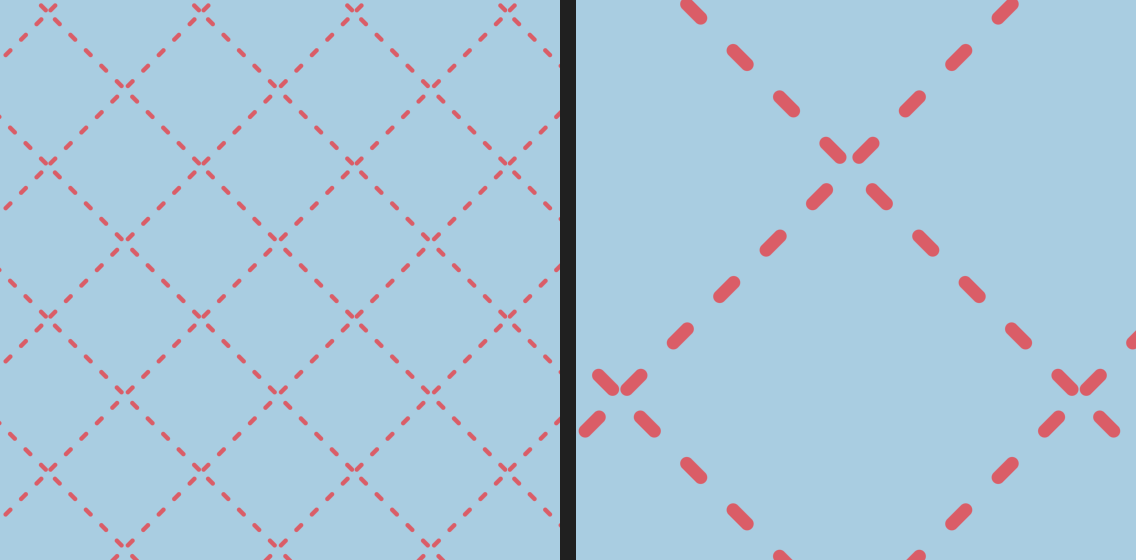
Left: the whole. Right: its middle third, enlarged.
Give the GLSL for this pattern, as a WebGL 2 fragment shader.

```glsl
#version 300 es
precision highp float;
// Diagonal lattice of round-ended red stitches on a pale blue ground.

uniform vec2 u_resolution;
out vec4 fragColor;

const vec3 GROUND_BLUE = vec3(0.663, 0.804, 0.882);
const vec3 STITCH_RED = vec3(0.855, 0.365, 0.405);

// Lattice layout, in canvas units
const float TILE_SIZE = 140.0 / 512.0;
const vec2 CROSSING = vec2(44.0, 500.5) / 512.0;

// Stitch layout, in tile units
const float STITCHES_PER_TILE = 10.0;
const float STITCH_STEP = 0.10102;   // spacing measured along x
const float FIRST_STITCH = 0.06;     // x offset from the crossing
const float STITCH_LENGTH = 6.0 / 140.0;
const float STITCH_WIDTH = 4.0 / 140.0;

// Distance to a horizontal capsule centred on the origin.
float capsuleDistance(vec2 p, float coreLength, float width) {
    p.x = max(abs(p.x) - 0.5 * coreLength, 0.0);
    return length(p) - 0.5 * width;
}

// Distance to the stitches along the lines x = y + n, for whole n.
// The run of stitches restarts in every tile, leaving a shorter seam gap.
float stitchedDiagonal(vec2 p, float stepX, float firstX) {
    p.y += round(p.x - p.y);
    float across = (p.x - p.y) * sqrt(0.5);
    float halfSeam = 0.5 * (1.0 - (STITCHES_PER_TILE - 1.0) * stepX);
    float along = fract(0.5 * (p.x + p.y) - firstX + halfSeam) - halfSeam;
    along -= stepX * round(along / stepX);
    return capsuleDistance(vec2(along * sqrt(2.0), across),
                           STITCH_LENGTH, STITCH_WIDTH);
}

// Antialiased coverage of the inside of a shape.
float coverage(float dist, float pixelSize) {
    return 1.0 - smoothstep(-0.75 * pixelSize, 0.75 * pixelSize, dist);
}

void main() {
    float canvasSize = min(u_resolution.x, u_resolution.y);
    vec2 uv = gl_FragCoord.xy / canvasSize;

    // Tile coordinates around a crossing, with y pointing down
    vec2 p = (uv - CROSSING) * vec2(1.0, -1.0) / TILE_SIZE;
    float pixelSize = 1.0 / (canvasSize * TILE_SIZE);

    // The two diagonal directions mirror each other
    float falling = stitchedDiagonal(p, STITCH_STEP, FIRST_STITCH);
    float rising = stitchedDiagonal(vec2(-p.x, p.y), STITCH_STEP, FIRST_STITCH);

    float stitch = coverage(min(falling, rising), pixelSize);
    fragColor = vec4(mix(GROUND_BLUE, STITCH_RED, stitch), 1.0);
}
```
